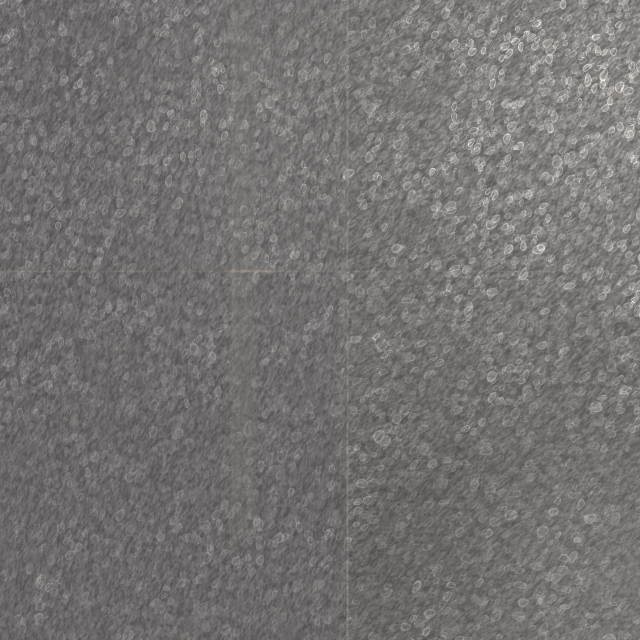
Give the GLSL for this texture, as a three.js fragment shader.

```glsl
varying vec2 vUv;

const vec3 NEUTRAL_TINT = vec3(1.008, 0.995, 0.99);
const vec3 WARM_TINT = vec3(1.015, 0.993, 0.975);
const vec3 HAZE_COLOR = vec3(0.485, 0.485, 0.478);
const vec3 SEAM_COLOR = vec3(0.64, 0.62, 0.58);
const vec3 RUST_COLOR = vec3(0.74, 0.66, 0.59);
const vec2 SEAM_POS = vec2(0.543, 0.576);

float hash(vec2 p) {
  return fract(sin(dot(p, vec2(127.1, 311.7))) * 43758.55);
}

vec2 rotate(vec2 p, float a) {
  float c = cos(a), s = sin(a);
  return vec2(c * p.x + s * p.y, c * p.y - s * p.x);
}

float valueNoise(vec2 p) {
  vec2 i = floor(p), f = fract(p);
  f = f * f * (3.0 - 2.0 * f);
  float low = mix(hash(i), hash(i + vec2(1.0, 0.0)), f.x);
  float high = mix(hash(i + vec2(0.0, 1.0)), hash(i + 1.0), f.x);
  return mix(low, high, f.y);
}

// Soft interval with feathered ends
float band(float x, float start, float end, float feather) {
  return smoothstep(start - feather, start + feather, x)
       * (1.0 - smoothstep(end - feather, end + feather, x));
}

float softLine(float distance, float width) {
  return exp(-distance * distance / (width * width));
}

// Uneven oval flake with a pale rim and striated face
float flake(vec2 p, vec2 radii, float phase) {
  vec2 q = p / radii;
  float turn = atan(q.y, q.x + 0.0001);
  float d = length(q) * (1.0 + 0.06 * sin(3.0 * turn + phase) + 0.05 * sin(2.0 * turn - phase));
  float fill = 1.0 - smoothstep(0.85, 1.08, d);
  float rim = softLine(d - 0.84, 0.16) * (0.85 + 0.35 * sin(turn + phase));
  float stripes = sin(6.0 * q.y + 1.5 * q.x + phase) * fill;
  return 0.42 * fill + 0.55 * rim + 0.14 * stripes;
}

// Brightest flake among the neighbouring cells
float flakeLayer(vec2 uv, float cells, float angle, float seed) {
  vec2 p = rotate(uv, 0.37 * seed) * cells + seed * 7.3;
  vec2 home = floor(p);
  float brightest = 0.0;
  for (int y = -1; y <= 1; y++) {
    for (int x = -1; x <= 1; x++) {
      vec2 cell = home + vec2(float(x), float(y));
      vec2 jitter = vec2(hash(cell + seed), hash(cell + seed + 19.7));
      float pick = hash(cell + seed + 43.1);
      float size = mix(0.6, 1.1, hash(cell + seed + 71.9));
      float tilt = angle - 0.37 * seed + 1.3 * (hash(cell + seed + 97.3) - 0.5);
      vec2 radii = size * vec2(0.53, mix(0.27, 0.42, jitter.x));
      vec2 local = rotate(p - cell - jitter, tilt);
      brightest = max(brightest, flake(local, radii, 40.0 * pick) * mix(0.05, 1.0, pick * pick));
    }
  }
  return brightest;
}

// Short fine fibres along a fixed direction
float fibres(vec2 uv, float angle) {
  vec2 p = rotate(uv, angle);
  float coarse = valueNoise(p * vec2(100.0, 230.0));
  float fine = valueNoise(p * vec2(210.0, 400.0) + 31.0);
  return 0.4 * coarse + 0.6 * fine - 0.5;
}

// Broad light falling from the upper right
float glow(vec2 uv) {
  vec2 d = (uv - vec2(0.98, 0.84)) / vec2(0.40, 0.37);
  return exp(-dot(d, d));
}

float baseLight(vec2 uv) {
  float shade = 0.393 + 0.01 * smoothstep(0.1, 0.9, uv.x) + 0.085 * glow(uv);
  shade += 0.03 * softLine(uv.x - 0.38, 0.2) * smoothstep(0.2, 0.9, uv.y);
  shade += 0.045 * smoothstep(0.6, 1.0, uv.x) * (1.0 - smoothstep(0.1, 0.4, uv.y));
  return shade - 0.02 * softLine(length(uv - vec2(0.62, 0.18)), 0.15);
}

void main() {
  vec2 uv = vUv;
  float rightPane = smoothstep(SEAM_POS.x - 0.003, SEAM_POS.x + 0.003, uv.x);
  float lean = mix(1.2, mix(0.55, 1.0, smoothstep(0.2, 0.8, uv.y)), rightPane);
  float light = glow(uv);

  // Overlapping flakes, stronger in the light and in loose patches
  float flakes = flakeLayer(uv, 53.0, lean, 3.0);
  flakes += 0.8 * flakeLayer(uv, 62.0, lean, 5.0);
  flakes += 0.6 * flakeLayer(uv, 80.0, lean, 11.0);
  float patches = mix(0.6, 1.4, valueNoise(uv * 15.0 + 4.0));
  float strength = 0.105 + 0.045 * smoothstep(0.2, 0.9, uv.y) + 0.03 * rightPane + 0.095 * light;
  float shade = baseLight(uv) + flakes * strength * patches;
  shade += mix(fibres(uv, 1.15), fibres(uv, 0.75), rightPane) * (0.18 + 0.08 * light);
  vec3 color = shade * mix(NEUTRAL_TINT, WARM_TINT, 0.6 * rightPane + 0.4 * light);

  // Hazy vertical strip with faint edges
  float stripHeight = smoothstep(0.1, 0.25, uv.y);
  float strip = band(uv.x, 0.362, 0.398, 0.006) * stripHeight;
  color = mix(color, HAZE_COLOR, 0.25 * strip);
  color += vec3(0.03, 0.017, 0.0) * softLine(uv.x - 0.364, 0.003) * stripHeight;

  // Thin broken seams and a rusty mark
  float upright = softLine(uv.x - SEAM_POS.x, 0.0016) * mix(0.0, 0.75, valueNoise(uv * vec2(30.0, 220.0)));
  float level = softLine(uv.y - SEAM_POS.y, 0.0015) * mix(0.0, 0.4, valueNoise(uv * vec2(170.0, 30.0)));
  float rust = softLine(uv.y - SEAM_POS.y, 0.0025) * band(uv.x, 0.36, 0.42, 0.01);
  color = mix(color, SEAM_COLOR, max(upright, level));
  color = mix(color, RUST_COLOR, rust * mix(0.0, 0.9, valueNoise(uv * vec2(190.0, 150.0))));

  gl_FragColor = vec4(color, 1.0);
}
```
